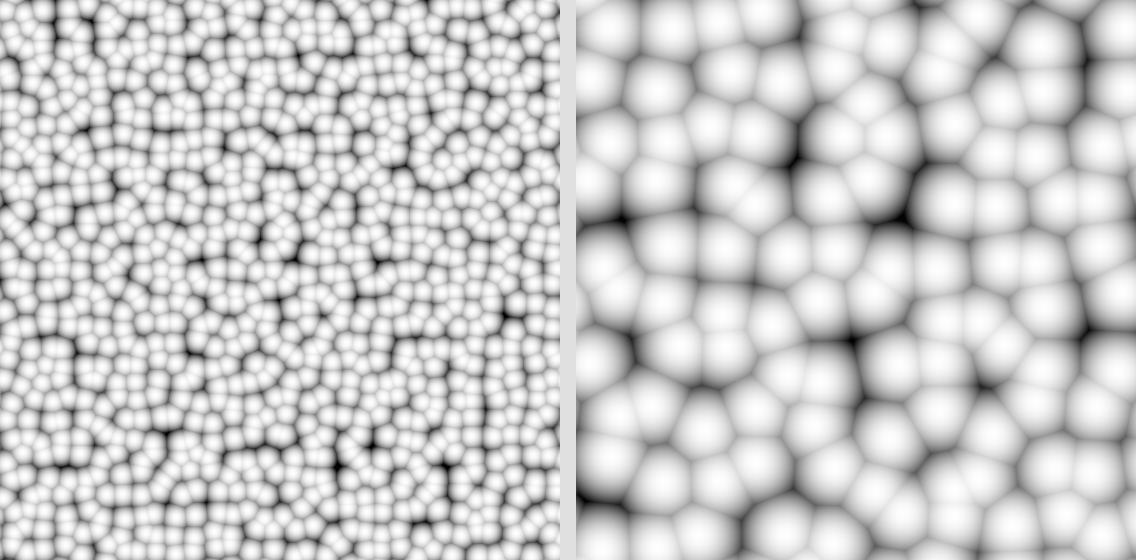
Left: the whole. Right: its middle third, enlarged.
Reproduce this pattern procedurally as a WebGL 1 fragment shader.

```glsl
precision highp float;
// Cellular noise drawn as a field of soft pale domes with dark gaps.
// Each grid cell holds one jittered centre; brightness falls off with
// the squared distance to the nearest centre, leaving fine creases.

uniform vec2 u_resolution;

const float CELLS_ACROSS = 30.0;
const float JITTER = 0.72;  // part of a cell in which its centre may lie
const vec3 DOME_COLOR = vec3(0.995);
const vec3 GAP_COLOR = vec3(0.01);

// Two independent pseudo-random values in 0..1 for a cell.
vec2 hash2(vec2 cell) {
    vec3 p = fract(cell.xyx * vec3(0.1031, 0.1030, 0.0973));
    p += dot(p, p.yzx + 33.33);
    return fract((p.xx + p.yz) * p.zy);
}

// Squared distance, in cells, to the nearest jittered centre.
float nearestCentreSquared(vec2 position, float jitter) {
    vec2 cell = floor(position);
    vec2 local = position - cell;
    float nearest = 8.0;
    for (int y = -1; y <= 1; y++) {
        for (int x = -1; x <= 1; x++) {
            vec2 offset = vec2(float(x), float(y));
            vec2 centre = 0.5 + jitter * (hash2(cell + offset + 17.0) - 0.5);
            vec2 toCentre = offset + centre - local;
            nearest = min(nearest, dot(toCentre, toCentre));
        }
    }
    return nearest;
}

// Rounded falloff that steepens slightly in the widest gaps.
float domeShade(float distanceSquared) {
    float depth = distanceSquared * (0.92 + 0.35 * distanceSquared);
    return clamp(1.0 - depth, 0.0, 1.0);
}

void main() {
    vec2 uv = gl_FragCoord.xy / min(u_resolution.x, u_resolution.y);
    float distanceSquared = nearestCentreSquared(uv * CELLS_ACROSS, JITTER);
    vec3 color = mix(GAP_COLOR, DOME_COLOR, domeShade(distanceSquared));
    gl_FragColor = vec4(color, 1.0);
}
```
